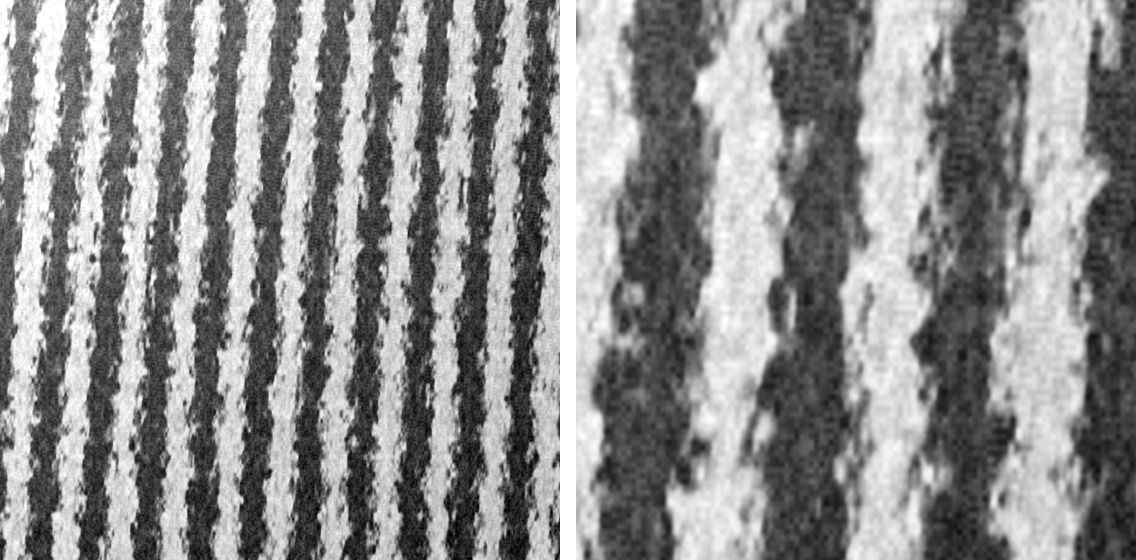
Left, the full canvas; right, a detail of the centre.
Reproduce this pattern procedurally as a WebGL 2 fragment shader.

```glsl
#version 300 es
precision highp float;
// Leaning pale stripes with streaky, fibrous edges over dark bands, in grainy grey light.

uniform vec2 u_resolution;
out vec4 fragColor;

const float TAU = 6.2831853;

// Stripe layout, in canvas widths
const float FIRST_STRIPE = 0.0234;
const float LEAN = 0.052;
const float LEAN_CURVE = 0.022;
const float PITCH_BOTTOM = 0.0946;
const float PITCH_TOP = 0.0919;
const float STRIPE_BIAS = -0.05;
const float EDGE_SOFTNESS = 0.72;

// Tones at the corners: bottom left, bottom right, top left, top right
const vec4 LIGHT_TONES = vec4(0.84, 0.75, 1.03, 0.81);
const vec4 DARK_TONES = vec4(0.20, 0.12, 0.50, 0.25);

// Texture: cells across and down the canvas, and strengths
const vec2 FIBRE_CELLS = vec2(150.0, 65.0);
const vec2 FINE_FIBRE_CELLS = vec2(250.0, 125.0);
const vec2 GRAIN_CELLS = vec2(340.0, 300.0);
const float EDGE_WOBBLE = 0.24;
const float FIBRE_CONTRAST = 1.25;
const float FIBRE_SHADE = 0.13;
const float GRAIN_SHADE = 0.17;

float hash(vec2 p) {
    return fract(sin(dot(p, vec2(127.1, 311.7))) * 43758.545);
}

// Smooth value noise centred on zero
float noise(vec2 p) {
    vec2 cell = floor(p);
    vec2 f = fract(p);
    f = f * f * (3.0 - 2.0 * f);
    float low = mix(hash(cell), hash(cell + vec2(1.0, 0.0)), f.x);
    float high = mix(hash(cell + vec2(0.0, 1.0)), hash(cell + 1.0), f.x);
    return mix(low, high, f.y) - 0.5;
}

float cornerBlend(vec4 tones, vec2 uv) {
    return mix(mix(tones.x, tones.y, uv.x), mix(tones.z, tones.w, uv.x), uv.y);
}

void main() {
    vec2 uv = gl_FragCoord.xy / u_resolution;

    // Straighten the lean so that fibres follow the stripes
    float shift = uv.y * (LEAN + LEAN_CURVE * uv.y);
    vec2 along = vec2(uv.x - shift, uv.y);

    float fibre = noise(along * FIBRE_CELLS);
    float fineFibre = noise(along * FINE_FIBRE_CELLS + 37.0);
    float grain = noise(uv * GRAIN_CELLS + 91.0);

    // Soft wave, displaced and broken up by the fibres
    float phase = (along.x - FIRST_STRIPE) / mix(PITCH_BOTTOM, PITCH_TOP, uv.y);
    phase += EDGE_WOBBLE * noise(along * FIBRE_CELLS * 0.6 + 13.0);
    float wave = cos(TAU * phase) + STRIPE_BIAS;
    float edge = 1.0 - 0.6 * abs(wave);
    wave += FIBRE_CONTRAST * edge * (fibre + 0.6 * fineFibre);
    float stripe = smoothstep(-EDGE_SOFTNESS, EDGE_SOFTNESS, wave);

    // Uneven light, then streaks and grain
    float tone = mix(cornerBlend(DARK_TONES, uv), cornerBlend(LIGHT_TONES, uv), stripe);
    tone += FIBRE_SHADE * (fibre + fineFibre);
    tone += GRAIN_SHADE * mix(1.0, 0.6, stripe) * grain;

    fragColor = vec4(vec3(clamp(tone, 0.0, 1.0)), 1.0);
}
```
